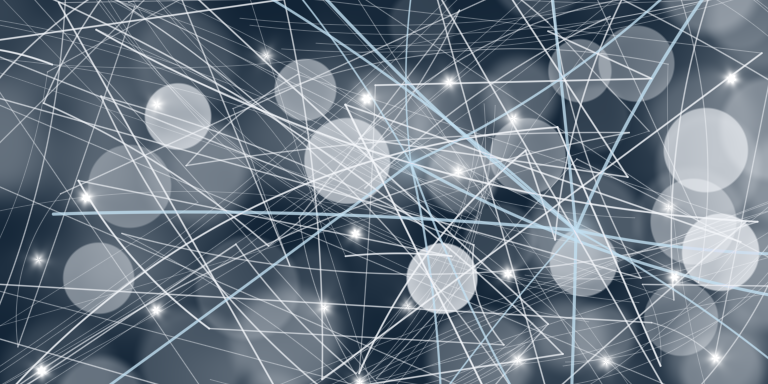
Reproduce this background procedurally as a Shadertoy shader.

```glsl
const vec3 NAVY = vec3(0.07, 0.14, 0.21);
const vec3 PALE = vec3(0.96, 0.97, 0.985);
const vec3 ICE_BLUE = vec3(0.76, 0.88, 0.95);

vec2 hash2(float index, float seed) {
    vec3 h = fract(vec3(index, seed, index + seed) * vec3(0.1031, 0.1030, 0.0973));
    h += dot(h, h.yzx + 33.33);
    return fract((h.xx + h.yz) * h.zy);
}

float valueNoise(vec2 p) {
    vec2 cell = floor(p), f = fract(p);
    f = f * f * (3.0 - 2.0 * f);
    float a = hash2(cell.x, cell.y).x;
    float b = hash2(cell.x + 1.0, cell.y).x;
    float c = hash2(cell.x, cell.y + 1.0).x;
    float d = hash2(cell.x + 1.0, cell.y + 1.0).x;
    return mix(mix(a, b, f.x), mix(c, d, f.x), f.y);
}

// Evenly spread random points over the unit square
vec2 scatter(float index, float seed, float jitter) {
    vec2 even = index * vec2(0.7549, 0.5698) + hash2(seed, 7.0);
    return fract(even + jitter * (hash2(index, seed) - 0.5));
}

float screen(float base, float light) {
    return 1.0 - (1.0 - base) * (1.0 - light);
}

float disc(vec2 p, vec2 center, float radius, float blur) {
    return 1.0 - smoothstep(radius - blur, radius + blur, length(p - center));
}

// Arc from a to b; bend is its height relative to its length
float strand(vec2 p, vec2 a, vec2 b, float bend, float halfWidth, float blur) {
    float len = max(length(b - a), 0.001);
    vec2 dir = (b - a) / len;
    vec2 q = vec2(dot(p - a, dir), dot(p - a, vec2(-dir.y, dir.x)));
    float t = clamp(q.x / len, 0.0, 1.0);
    float slope = 4.0 * bend * (1.0 - 2.0 * t);
    float offset = q.y - 4.0 * bend * len * t * (1.0 - t);
    float d = length(vec2(q.x - t * len, offset * inversesqrt(1.0 + slope * slope)));
    return 1.0 - smoothstep(halfWidth - blur, halfWidth + blur, d);
}

vec2 netPoint(float index, float seed, vec2 size) {
    return mix(vec2(-0.25, -0.3), size + vec2(0.25, 0.3), hash2(index, seed));
}

float bokeh(vec2 p, vec2 size, float blur) {
    float light = 0.0;
    for (float i = 0.0; i < 34.0; i++) {
        vec2 r = hash2(i, 21.0);
        vec2 center = mix(vec2(-0.08), size + 0.08, scatter(i, 3.0, 0.25));
        float glow = disc(p, center, mix(0.08, 0.15, r.x), mix(0.008, 0.035, r.y));
        light = screen(light, glow * mix(0.1, 0.32, hash2(i, 22.0).x));
    }
    for (float i = 0.0; i < 14.0; i++) {
        vec2 r = hash2(i, 31.0);
        vec2 center = mix(vec2(0.0, 0.12), size - vec2(0.0, 0.12), scatter(i, 5.0, 0.2));
        float radius = mix(0.08, 0.112, r.x);
        float rim = 0.9 + 0.1 * smoothstep(0.5, 1.0, length(p - center) / radius);
        light = screen(light, disc(p, center, radius, blur) * rim * mix(0.3, 0.78, r.y));
    }
    return light;
}

float fineNet(vec2 p, vec2 size, float blur) {
    float light = 0.0;
    // Zigzag chain of single strands
    for (float i = 0.0; i < 115.0; i++) {
        vec2 r = hash2(i, 41.0);
        float bend = (hash2(i, 42.0).x - 0.5) * 0.22 * step(0.5, r.x);
        float line = strand(p, netPoint(i, 43.0, size), netPoint(i + 1.0, 43.0, size),
                            bend, mix(0.0009, 0.0025, r.y), blur);
        light = screen(light, line * mix(0.3, 0.9, r.y));
    }
    // Bundles of faint, slowly diverging strands
    for (float i = 0.0; i < 54.0; i++) {
        float bundle = floor(i / 6.0);
        vec2 a = netPoint(bundle, 51.0, size) + 0.12 * (hash2(i, 52.0) - 0.5);
        vec2 b = netPoint(bundle, 53.0, size) + 0.35 * (hash2(i, 54.0) - 0.5);
        float bend = (hash2(bundle, 55.0).x - 0.5) * 0.3;
        light = screen(light, 0.36 * strand(p, a, b, bend, 0.001, blur));
    }
    return light;
}

// Broad rays leaving a hub at golden-angle steps
float hubRays(vec2 p, vec2 hub, float count, float seed, float blur) {
    float light = exp(-length(p - hub) / 0.025) * 0.7;
    for (float i = 0.0; i < count; i++) {
        vec2 r = hash2(i, seed);
        float angle = i * 2.4 + seed + 0.5 * r.x;
        vec2 tip = hub + mix(0.6, 1.5, r.y) * vec2(cos(angle), sin(angle));
        float line = strand(p, hub, tip, (r.x - 0.5) * 0.14, mix(0.002, 0.0045, r.y), blur);
        light = screen(light, 0.8 * line);
    }
    return light;
}

float sparkles(vec2 p, vec2 size) {
    float light = 0.0;
    for (float i = 0.0; i < 21.0; i++) {
        vec2 d = p - size * scatter(i, 9.0, 0.2);
        float r = length(d), power = mix(0.6, 1.0, hash2(i, 61.0).x);
        float spikes = 0.75 + 0.25 * cos(6.0 * atan(d.y, d.x + 0.00001) + i);
        float glow = exp(-r * r / 0.0003) + 0.6 * spikes * exp(-r / 0.025);
        light = screen(light, min(glow * power, 1.0));
    }
    return light;
}

void mainImage(out vec4 fragColor, in vec2 fragCoord) {
    vec2 p = fragCoord / iResolution.y;
    vec2 size = vec2(iResolution.x / iResolution.y, 1.0);
    float blur = max(0.8 / iResolution.y, 0.0018);

    // Misty backdrop, brighter around the middle height
    float band = 1.0 - smoothstep(0.15, 0.6, abs(p.y - 0.5));
    float mist = 0.7 * valueNoise(p * 3.0 + 4.0) + 0.3 * valueNoise(p * 7.0 + 9.0);
    float light = 0.36 * smoothstep(0.2, 0.85, mist) * mix(0.4, 1.0, band);

    light = screen(light, bokeh(p, size, blur * 1.5));
    light = screen(light, fineNet(p, size, blur));
    vec3 color = mix(NAVY, PALE, light);

    float rays = screen(hubRays(p, size * vec2(0.75, 0.4), 9.0, 2.0, blur),
                        hubRays(p, size * vec2(0.535, 0.575), 7.0, 5.0, blur));
    color = mix(color, max(color, ICE_BLUE), rays);
    color = mix(color, vec3(1.0), sparkles(p, size));
    fragColor = vec4(color, 1.0);
}
```
